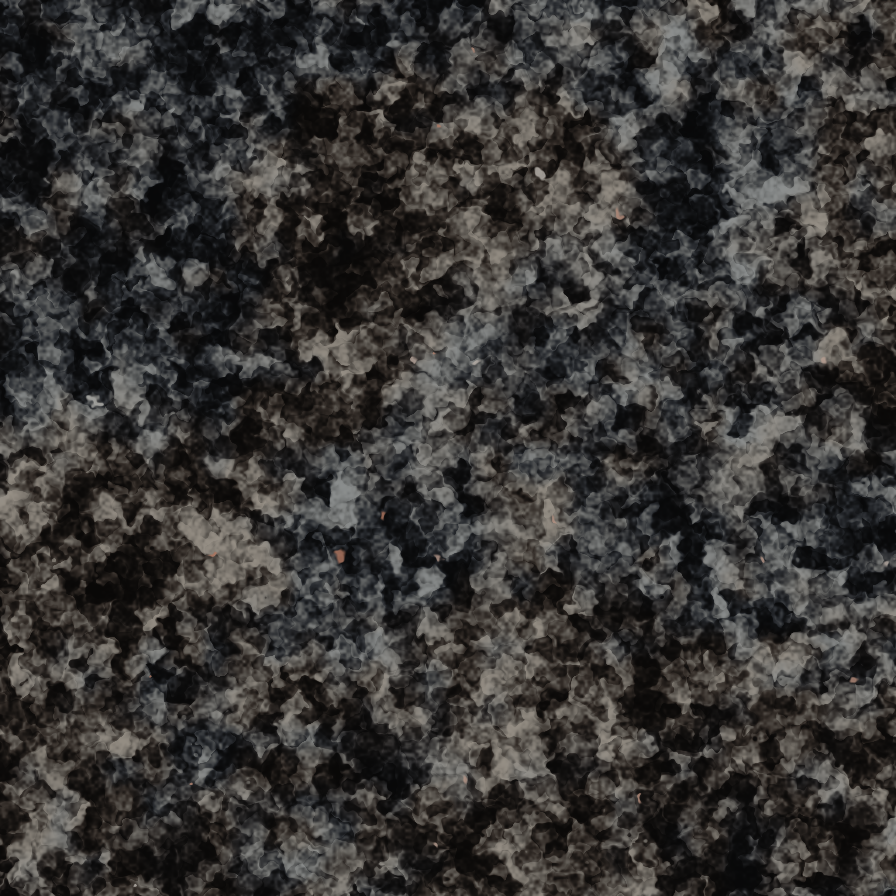
Give the GLSL for this texture, as a WebGL 2 fragment shader.

```glsl
#version 300 es
precision highp float;
// Dark polished granite: soft cellular grains of two sizes with ragged edges,
// mixed with cloudy noise and fine grit. The sum is a bell-shaped value that is
// turned into a rank from 0 to 1, then into brightness and a cool or warm tint.

uniform vec2 u_resolution;
out vec4 outColor;

// Feature frequencies, in cells per canvas height
const float BROAD_FREQ = 8.0;
const float CLOUD_FREQ = 23.0;
const float GRAIN_FREQ = 38.0;
const float CHIP_FREQ = 82.0;
const float FINE_FREQ = 135.0;
const float GRIT_FREQ = 260.0;
const float SPECK_FREQ = 44.0;

// Weights of the layers; their squares add up to about one
const float BROAD_WEIGHT = 0.28;
const float CLOUD_WEIGHT = 0.38;
const float GRAIN_WEIGHT = 0.62;
const float CHIP_WEIGHT = 0.46;
const float FINE_WEIGHT = 0.34;
const float GRIT_WEIGHT = 0.26;

const float CELL_SHARPNESS = 24.0;
const float CELL_SPREAD = 0.27;    // standard deviation of cellular values
const float NOISE_SPREAD = 0.214;  // standard deviation of value noise
const float COARSE_WARP = 0.013;
const float FINE_WARP = 0.007;
const float SPECK_SHARE = 0.014;

const vec3 COOL_TINT = vec3(0.92, 0.99, 1.10);
const vec3 WARM_TINT = vec3(1.14, 0.98, 0.87);
const vec3 FELDSPAR_TINT = vec3(1.0, 1.0, 0.95);
const vec3 PALE_SPECK = vec3(0.74, 0.74, 0.72);
const vec3 RUSTY_SPECK = vec3(0.70, 0.47, 0.38);

vec3 hash3(vec2 cell) {
  vec3 q = fract(cell.xyx * vec3(0.1031, 0.1030, 0.0973));
  q += dot(q, q.yxz + 33.33);
  return fract((q.xxy + q.yzz) * q.zyx);
}

float valueNoise(vec2 p) {
  vec2 cell = floor(p);
  vec2 f = fract(p);
  f = f * f * (3.0 - 2.0 * f);
  float low = mix(hash3(cell).x, hash3(cell + vec2(1, 0)).x, f.x);
  float high = mix(hash3(cell + vec2(0, 1)).x, hash3(cell + vec2(1, 1)).x, f.x);
  return mix(low, high, f.y);
}

// Random value of the nearest scattered point, blended softly at the borders
float cellValue(vec2 p) {
  vec2 home = floor(p);
  float total = 0.0;
  float weightSum = 0.0;
  for (int y = -1; y <= 1; y++) {
    for (int x = -1; x <= 1; x++) {
      vec2 cell = home + vec2(x, y);
      vec3 random = hash3(cell);
      vec2 offset = cell + random.xy - p;
      float weight = exp(-CELL_SHARPNESS * dot(offset, offset));
      total += weight * random.z;
      weightSum += weight;
    }
  }
  return total / max(weightSum, 1e-12);
}

vec2 warpOffset(vec2 p) {
  return vec2(valueNoise(p + 17.0), valueNoise(p + 71.0)) - 0.5;
}

float noiseLayer(vec2 p) { return (valueNoise(p) - 0.5) / NOISE_SPREAD; }
float cellLayer(vec2 p) { return (cellValue(p) - 0.5) / CELL_SPREAD; }

// Brightness for a rank: a long dark range and a few bright tips
float toneCurve(float rank) {
  return 0.03 + 0.27 * rank + 0.15 * pow(rank, 3.0) + 0.12 * pow(rank, 12.0);
}

void main() {
  vec2 p = gl_FragCoord.xy / u_resolution.y;

  // Ragged grain outlines
  vec2 w = p + COARSE_WARP * warpOffset(p * 62.0);
  w += FINE_WARP * warpOffset(p * 165.0);

  // Layered mineral value and its rank
  float mineral = BROAD_WEIGHT * noiseLayer(p * BROAD_FREQ + 5.0)
    + CLOUD_WEIGHT * noiseLayer(w * CLOUD_FREQ + 31.0)
    + GRAIN_WEIGHT * cellLayer(w * GRAIN_FREQ)
    + CHIP_WEIGHT * cellLayer(w * CHIP_FREQ + 113.0)
    + FINE_WEIGHT * noiseLayer(w * FINE_FREQ + 47.0)
    + GRIT_WEIGHT * noiseLayer(p * GRIT_FREQ + 9.0);
  float rank = 1.0 / (1.0 + exp(-1.702 * mineral));

  // Tint drifts between cool and warm, and fades in the pale grains
  float drift = 0.6 * valueNoise(p * 5.0 + 83.0) + 0.4 * valueNoise(w * 29.0 + 59.0);
  vec3 tint = mix(COOL_TINT, WARM_TINT, smoothstep(0.28, 0.68, drift));
  tint = mix(tint, FELDSPAR_TINT, 0.7 * smoothstep(0.35, 0.9, rank));
  vec3 color = toneCurve(rank) * tint;

  // Rare bright specks
  vec2 speckPoint = w * SPECK_FREQ + 207.0;
  vec3 random = hash3(floor(speckPoint));
  float radius = mix(0.08, 0.2, random.y);
  float distanceToSpeck = length(fract(speckPoint) - mix(vec2(0.3), vec2(0.7), random.yz));
  float speck = step(random.x, SPECK_SHARE) * (1.0 - smoothstep(0.5 * radius, 1.4 * radius, distanceToSpeck));
  color = mix(color, mix(PALE_SPECK, RUSTY_SPECK, random.z), 0.8 * speck);

  outColor = vec4(color, 1.0);
}
```
